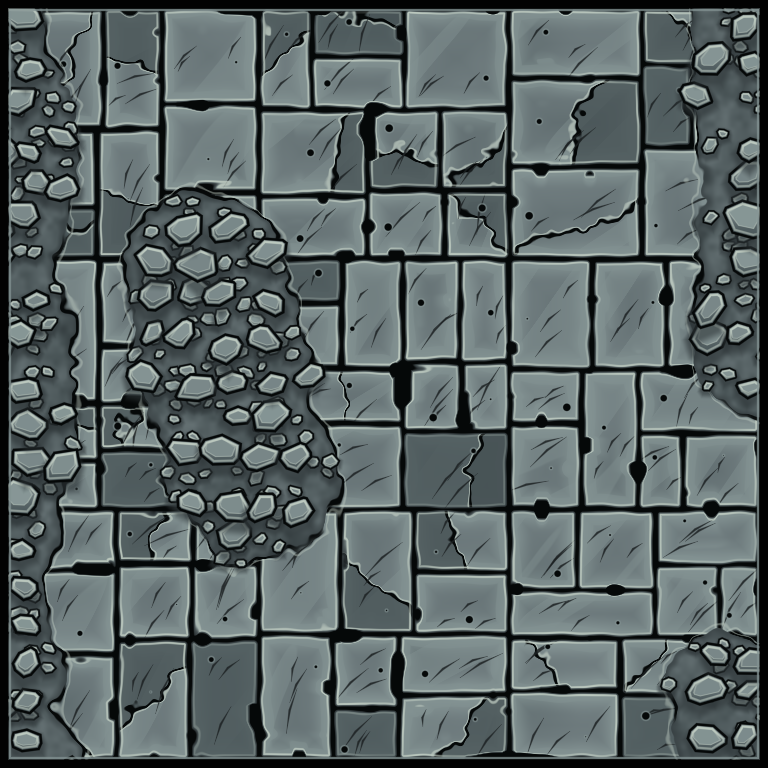
A WebGL 1 fragment shader for this texture:

```glsl
precision highp float;
// Cartoon dungeon floor: cracked slate slabs broken open to gravel.
uniform vec2 u_resolution;
#define BORDER 0.011
#define PANELS 3.0
#define JOINT 0.0027
#define RIM 0.0013
#define BIG_PEBBLE 0.053
#define SMALL_PEBBLE 0.023
#define CRACKED 0.36
#define SUNKEN 0.13
const vec3 INK = vec3(0.02, 0.03, 0.03);
const vec3 SHADE = vec3(0.18, 0.21, 0.22);
const vec3 DARK = vec3(0.30, 0.35, 0.36);
const vec3 SLATE = vec3(0.42, 0.47, 0.48);
const vec3 LIGHT = vec3(0.51, 0.57, 0.57);
const vec3 PALE = vec3(0.74, 0.79, 0.75);
vec3 col;
float aa; // edge softness

float hash(vec2 p) {
  vec3 q = fract(p.xyx * 0.1031);
  q += dot(q, q.yzx + 33.33);
  return fract((q.x + q.y) * q.z);
}
float rnd(vec2 key, float salt) { return hash(key + vec2(0, salt)); }
vec2 rnd2(vec2 key, float salt) { return vec2(rnd(key, salt), rnd(key, salt + 1.0)); }
float noise(vec2 p) {
  vec2 i = floor(p), f = fract(p);
  f = f * f * (3.0 - 2.0 * f);
  return mix(mix(hash(i), hash(i + vec2(1, 0)), f.x),
             mix(hash(i + vec2(0, 1)), hash(i + 1.0), f.x), f.y);
}
float fill(float d) { return 1.0 - smoothstep(-aa, aa, d); }
float stroke(float d, float w) { return fill(abs(d) - w); }
void paint(vec3 c, float k) { col = mix(col, c, k); }
vec2 heading(float a) { return vec2(cos(a), sin(a)); }
float segment(vec2 p, vec2 a, vec2 v) {
  return length(p - a - v * clamp(dot(p - a, v) / dot(v, v), 0.0, 1.0));
}

// Positive inside the gravel patches
float gravel(vec2 p) {
  float g = 0.05 + 0.05 * noise(vec2(p.y * 9.0, 3)) - p.x;
  g = max(g, 0.105 - segment(p, vec2(0.265, 0.65), vec2(0.065, -0.28)));
  g = max(g, 0.085 - segment(p, vec2(1, 0.97), vec2(0, -0.44)));
  g = max(g, 0.1 - length(p - vec2(0.97, 0.06)));
  return g + 0.04 * noise(p * 17.0) + 0.014 * noise(p * 70.0) - 0.027;
}

// Slabs: panels split repeatedly into rectangles
void paving(vec2 p) {
  vec2 panel = clamp(floor(p * PANELS), 0.0, PANELS - 1.0);
  vec2 lo = panel / PANELS, hi = lo + 1.0 / PANELS;
  vec2 key = vec2((panel.x * PANELS + panel.y) * 64.0, 1);
  float node = 1.0;
  for (int i = 0; i < 5; i++) {
    vec2 size = hi - lo, k = key + vec2(node, 0);
    if (i > 1 && size.x * size.y < mix(0.01, 0.028, hash(k))) break;
    vec2 axis = size.x * mix(0.75, 1.35, rnd(k, 1.0)) > size.y ? vec2(1, 0) : vec2(0, 1);
    vec2 cut = mix(lo, hi, mix(0.36, 0.64, rnd(k, 2.0)));
    float upper = step(0.0, dot(p - cut, axis));
    lo = mix(lo, cut, axis * upper);
    hi = mix(hi, cut, axis * (1.0 - upper));
    node = node * 2.0 + upper;
  }
  key += vec2(node, 9);
  vec2 h = 0.5 * (hi - lo), q = p - 0.5 * (lo + hi), e = abs(q) - h + 0.007;
  float d = 0.007 - length(max(e, 0.0)) - min(max(e.x, e.y), 0.0);
  d -= 0.004 * noise(p * 38.0 + key) - 0.002;
  d -= 0.008 * smoothstep(0.75, 0.92, noise(p * 31.0));

  // Face with glassy border and streaks
  float sunk = step(rnd(key, 1.0), SUNKEN), tilt = mix(0.4, 1.2, rnd(key, 2.0));
  vec2 dir = heading(tilt), s = vec2(dot(q, vec2(-dir.y, dir.x)), dot(q, dir));
  col = mix(LIGHT, SLATE, smoothstep(0.0, 0.035, d)) - 0.03 * smoothstep(0.03, 0.08, d);
  col += 0.05 * noise(p * 13.0) - 0.025;
  paint(LIGHT, 0.42 * smoothstep(0.62, 0.65, noise(s * vec2(34, 5) + key)));
  paint(LIGHT, 0.5 * fill(d - 0.008 - 0.013 * noise(s * 24.0 + key)));
  paint(DARK * 0.95, 0.8 * sunk);

  // Crack, scratches and pit
  if (rnd(key, 5.0) < CRACKED) {
    float crack = dot(q, heading(6.283 * rnd(key, 3.0))) - 0.6 * rnd(key, 4.0) * min(h.x, h.y);
    crack += 0.03 * noise(q * 30.0 + key) + 0.012 * noise(q * 90.0) - 0.023;
    paint(DARK * 0.9, 0.75 * fill(-crack) * step(0.45, rnd(key, 6.0)));
    paint(PALE, 0.7 * stroke(crack + 0.0043, RIM));
    paint(INK, stroke(crack, 0.0023));
  }
  for (float i = 20.0; i < 32.0; i += 4.0) {
    vec2 m = q - h * 1.2 * (rnd2(key, i) - 0.5);
    dir = heading(tilt + 0.5 * rnd(key, i + 2.0) - 0.25);
    float t = abs(dot(m, dir)) / mix(0.012, 0.034, rnd(key, i + 3.0));
    float off = dot(m, vec2(-dir.y, dir.x)) + 0.003 * t;
    paint(SHADE * 0.6, 0.85 * stroke(off, 0.0015 * (1.0 - t)) * step(t, 1.0));
  }
  float pit = length(q - h * 1.4 * (rnd2(key, 40.0) - 0.5)) - 0.005 * rnd(key, 42.0);
  paint(LIGHT, 0.6 * fill(pit - 0.002));
  paint(INK, fill(pit));

  // Pale rim and joint
  paint(PALE, mix(0.35, 1.0, noise(p * 22.0)) * (1.0 - 0.65 * sunk) * stroke(d - JOINT - 0.0034, RIM));
  paint(SHADE, 0.85 * fill(d - JOINT - 0.0017));
  paint(INK, fill(d - JOINT));
}

// Faceted pebbles centred in gravel
void pebbles(vec2 p, float cell, float keep, float ink) {
  for (float n = 0.0; n < 9.0; n++) {
    vec2 id = floor(p / cell) + vec2(mod(n, 3.0), floor(n / 3.0)) - 1.0, k = id + floor(cell * 9000.0);
    vec2 c = (id + 0.22 + 0.56 * rnd2(k, 50.0)) * cell, q = p - c;
    if (rnd(k, 91.0) > keep || gravel(c) < 0.004) continue;
    float a = cell * mix(0.34, 0.57, rnd(k, 13.0)), b = a * mix(0.55, 0.8, rnd(k, 29.0));
    float turn = 1.5 * rnd(k, 41.0) - 0.6, d = -1.0;
    for (float i = 0.0; i < 8.0; i++) {
      float w = 0.785 * (i + 0.6 * rnd(k, 100.0 + i));
      float reach = length(vec2(a, b) * heading(w)) * mix(0.82, 1.05, rnd(k, 200.0 + i));
      d = max(d, dot(q, heading(w + turn)) - reach);
    }
    float top = d + b * 0.42 - 0.28 * q.y, lit = smoothstep(-b, b, q.y);
    vec3 body = mix(DARK, SLATE, min(1.0, lit * 1.6));
    body = mix(body, mix(SLATE, LIGHT, 0.4 + 0.8 * rnd(k, 71.0)), fill(top));
    body = mix(body, PALE, 0.5 * stroke(top, RIM * 0.7));
    body = mix(body, PALE, (0.55 + 0.45 * lit) * stroke(d + ink * 1.5, ink * 0.48));
    paint(SHADE, 0.6 - 0.6 * smoothstep(0.0, ink * 3.5, d + 0.3 * q.y));
    paint(INK, fill(d - ink * 0.6));
    paint(body, fill(d + ink * 0.6));
  }
}

void main() {
  vec2 p = (gl_FragCoord.xy / u_resolution - BORDER) / (1.0 - 2.0 * BORDER);
  aa = max(0.0008, 0.8 / u_resolution.y);
  paving(p);
  // Gravel bed and its inked shore
  float g = gravel(p);
  paint(PALE, 0.45 * stroke(g + 0.005, RIM));
  paint(mix(DARK * 0.85, SLATE * 0.95, mix(noise(p * 45.0), noise(p * 110.0), 0.4)), fill(-g));
  paint(SHADE, 0.6 * fill(-g) * (1.0 - smoothstep(0.0, 0.014, g)));
  paint(INK, smoothstep(0.25, 0.5, noise(p * 28.0)) * stroke(g, 0.0022));
  pebbles(p, SMALL_PEBBLE, 0.5, 0.0019);
  pebbles(p, BIG_PEBBLE, 0.88, 0.0029);
  // Frame
  vec2 inset = min(p, 1.0 - p);
  float frame = min(inset.x, inset.y);
  paint(LIGHT, 0.8 * stroke(frame - 0.002, 0.0015));
  paint(INK * 0.3, fill(frame));
  gl_FragColor = vec4(col, 1);
}
```
